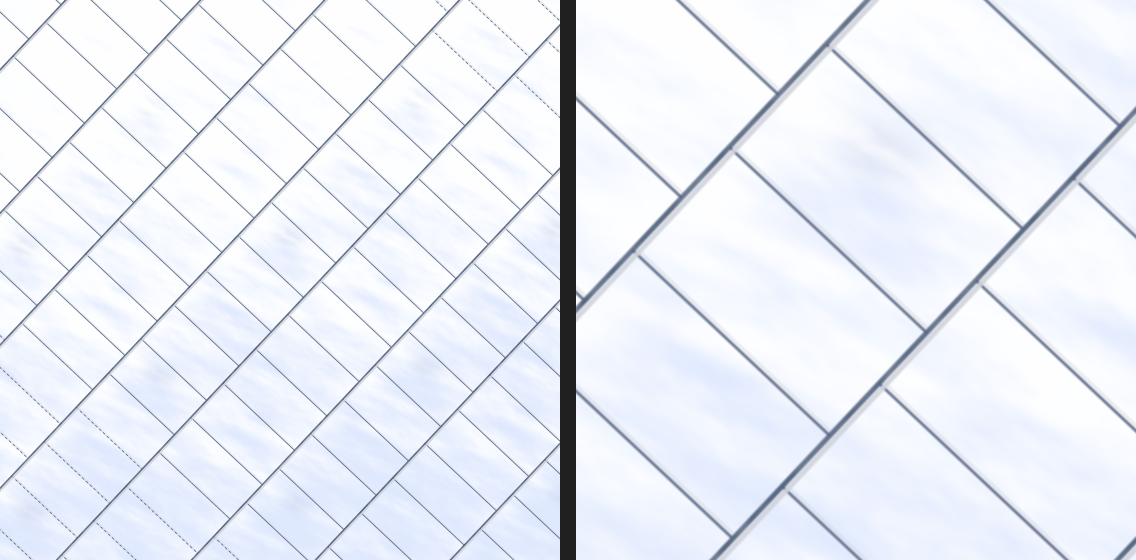
Left, the full canvas; right, a detail of the centre.
Give the GLSL for this texture, as a three.js fragment shader.

```glsl
varying vec2 vUv;

const float TILES = 2.97;         // repeats per canvas side
const float ROW_SPLIT = 0.479;    // narrow row, then wide row
const float BRICKS = 4.0;         // bricks per row in one repeat
const float BOND_SHIFT = 0.123;   // stagger of the narrow row
const float SOFT = 0.0032;        // edge softness in repeat units

const vec3 WHITE = vec3(0.995, 0.998, 1.0);
const vec3 ICE = vec3(0.875, 0.912, 0.995);
const vec3 STAIN = vec3(0.76, 0.81, 0.93);
const vec3 LIP = vec3(0.82, 0.83, 0.86);
const vec3 SHORT_JOINT = vec3(0.42, 0.47, 0.57);
const vec3 LONG_JOINT = vec3(0.34, 0.40, 0.50);

float hash(vec2 p) {
  return fract(sin(dot(p, vec2(127.1, 311.7))) * 43758.5453);
}

// Value noise that wraps after a whole number of cells
float tileNoise(vec2 p, vec2 period) {
  vec2 cell = floor(p);
  vec2 f = fract(p);
  f = f * f * (3.0 - 2.0 * f);
  vec2 a = mod(cell, period);
  vec2 b = mod(cell + 1.0, period);
  return mix(mix(hash(a), hash(vec2(b.x, a.y)), f.x),
             mix(hash(vec2(a.x, b.y)), hash(b), f.x), f.y);
}

float tileFbm(vec2 p, vec2 period) {
  float sum = 0.0;
  float weight = 0.5;
  for (int i = 0; i < 4; i++) {
    sum += weight * tileNoise(p, period);
    p *= 2.0;
    period *= 2.0;
    weight *= 0.5;
  }
  return sum / 0.9375;
}

float band(float d, float halfWidth) {
  return 1.0 - smoothstep(halfWidth - SOFT, halfWidth + SOFT, abs(d));
}

// Signed distance to the nearest whole number
float wrapDistance(float x) {
  return fract(x + 0.5) - 0.5;
}

// x runs along the rows, y across them
vec2 wallCoords(vec2 uv) {
  vec2 along = vec2(0.6852, 0.7284);
  vec2 across = vec2(0.7284, -0.6852);
  return TILES * vec2(dot(uv, along), dot(uv, across)) + vec2(-2.244, 0.260);
}

// Streaks lie along the bricks with a slight lean
float streaks(vec2 tile) {
  vec2 p = vec2(12.0 * tile.x - 3.0 * tile.y, 4.0 * tile.y);
  return tileFbm(p, vec2(12.0, 4.0));
}

float stain(vec2 tile, vec2 center, vec2 size) {
  vec2 d = tile - center;
  d = vec2(wrapDistance(d.x), wrapDistance(d.y));
  d.x -= 0.25 * d.y;
  return exp(-dot(d / size, d / size));
}

vec3 brickFace(vec2 uv, vec2 tile, vec2 brick) {
  float wear = streaks(tile);
  float grain = tileNoise(tile * vec2(64.0, 28.0), vec2(64.0, 28.0));
  float frost = 0.88 * (1.0 - uv.y) + 0.15 * (uv.x - 0.5) - 0.08;
  frost += 1.15 * (wear - 0.5) + 0.10 * (grain - 0.5);
  frost += 0.16 * (hash(brick + 3.0) - 0.5);
  vec3 color = mix(WHITE, ICE, smoothstep(-0.05, 0.95, frost));
  float spot = stain(tile, vec2(0.05, 0.199), vec2(0.045, 0.085));
  float spotFade = smoothstep(-0.1, 0.4, frost + 0.15);
  return mix(color, STAIN, spot * spotFade * (0.25 + 0.8 * wear));
}

void main() {
  vec2 wall = wallCoords(vUv);
  vec2 tile = fract(wall);

  // Running bond
  float row = step(ROW_SPLIT, tile.y);
  float slot = (wall.x - BOND_SHIFT * (1.0 - row)) * BRICKS;
  vec2 brick = vec2(mod(floor(slot), BRICKS), row);
  vec3 color = brickFace(vUv, tile, brick);

  // Short joints, broken into dashes far along the rows
  float shortD = wrapDistance(slot) / BRICKS;
  float far = smoothstep(1.22, 1.36, abs(wall.x));
  float dash = smoothstep(-0.6, 0.5, sin(6.28318 * 36.0 * tile.y));
  float shortInk = band(shortD, 0.0026) * mix(1.0, dash, 0.75 * far);
  color = mix(color, LIP, 0.45 * band(shortD - 0.007, 0.0025));
  color = mix(color, SHORT_JOINT, shortInk);

  // Long joints with a pale lip on the lower side
  float first = wrapDistance(tile.y);
  float second = wrapDistance(tile.y - ROW_SPLIT);
  float longD = abs(first) < abs(second) ? first : second;
  float worn = tileNoise(tile * vec2(40.0, 2.0), vec2(40.0, 2.0));
  color = mix(color, LIP, 0.9 * band(longD - 0.0105, 0.0045));
  color = mix(color, LONG_JOINT, band(longD, 0.0045) * (0.82 + 0.18 * worn));

  gl_FragColor = vec4(color, 1.0);
}
```
